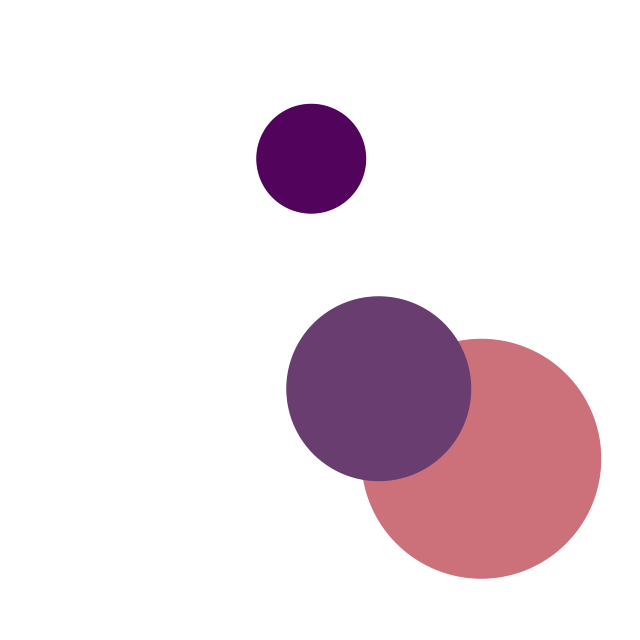
Give the GLSL for this background, as a three.js fragment shader.

```glsl
// Three flat discs in rose, plum and deep purple on a white ground.
varying vec2 vUv;

// Coverage of a disc, with a thin smooth edge.
float disc(vec2 p, vec2 center, float radius) {
  return 1.0 - smoothstep(-0.001, 0.001, length(p - center) - radius);
}

void main() {
  vec3 color = vec3(1.0);

  // Large rose disc, lower right
  color = mix(color, vec3(0.80, 0.44, 0.48), disc(vUv, vec2(0.752, 0.2832), 0.1875));

  // Plum disc, overlapping the rose one
  color = mix(color, vec3(0.41, 0.24, 0.44), disc(vUv, vec2(0.5918, 0.3926), 0.1445));

  // Small deep purple disc, above
  color = mix(color, vec3(0.32, 0.01, 0.36), disc(vUv, vec2(0.4863, 0.752), 0.0859));

  gl_FragColor = vec4(color, 1.0);
}
```
